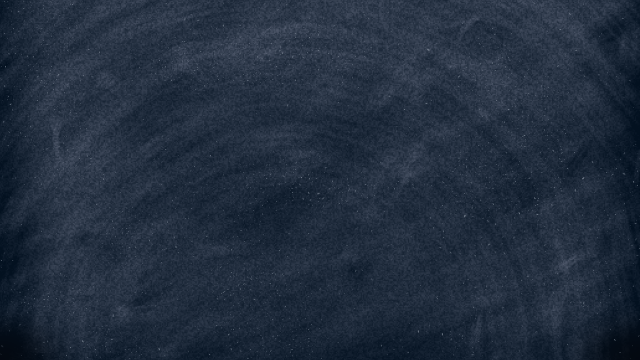
This texture is drawn by a Shadertoy shader. Its source:

```glsl
// A dusty navy chalkboard with wiped arcs, eraser strokes, grain and chalk specks.

const vec3 DEEP_NAVY  = vec3(0.01, 0.065, 0.125);
const vec3 CHALK_HAZE = vec3(0.25, 0.29, 0.36);
const vec3 SPECK_TONE = vec3(0.52, 0.56, 0.61);
const vec3 CORNER_INK = vec3(0.01, 0.025, 0.05);

const float BASE_HAZE     = 0.59;
const float CLOUD_AMOUNT  = 0.42;
const float STREAK_AMOUNT = 0.36;
const float ARC_AMOUNT    = 0.42;
const float GRAIN_AMOUNT  = 0.54;
const float GRAIN_SCALE   = 290.0;
const float EDGE_SHADE    = 0.50;
const int   STROKES       = 64;
const vec2  ARC_CENTRE    = vec2(0.80, 0.02);

float hash(vec2 p) {
    vec3 q = fract(vec3(p.xyx) * 0.1031);
    q += dot(q, q.yzx + 33.33);
    return fract((q.x + q.y) * q.z);
}

float noise(vec2 p) {
    vec2 cell = floor(p), f = fract(p);
    f = f * f * (3.0 - 2.0 * f);
    float low = mix(hash(cell), hash(cell + vec2(1, 0)), f.x);
    float high = mix(hash(cell + vec2(0, 1)), hash(cell + vec2(1, 1)), f.x);
    return mix(low, high, f.y);
}

float fbm(vec2 p) {
    float sum = 0.0, gain = 0.5;
    for (int i = 0; i < 4; i++) {
        sum += gain * noise(p);
        p = p * 2.03 + 7.3;
        gain *= 0.5;
    }
    return sum / 0.9375;
}

vec2 rotate(vec2 p, float angle) {
    float c = cos(angle), s = sin(angle);
    return vec2(c * p.x + s * p.y, c * p.y - s * p.x);
}

// Long concentric sweeps of a wiping arm, strongest at the left and top
float wipedArcs(vec2 p) {
    vec2 d = p - ARC_CENTRE;
    float angle = atan(d.y, d.x + 0.0001);
    float radius = length(d) + 0.03 * noise(p * 4.0);
    float broad = noise(vec2(angle * 3.0, radius * 24.0));
    float fine = noise(vec2(angle * 6.0 + 9.0, radius * 95.0));
    return (0.55 * broad + 0.45 * fine - 0.5) * smoothstep(0.3, 0.65, radius);
}

// Short curved eraser marks with ragged ends; some add dust, some lift it
float eraserStrokes(vec2 p, float aspect) {
    float sum = 0.0;
    for (int i = 0; i < STROKES; i++) {
        float id = float(i) + 1.0;
        vec2 centre = vec2(hash(vec2(id, 1.7)) * aspect, hash(vec2(id, 5.3)));
        float angle = mix(-0.15, 1.05, hash(vec2(id, 9.1)));
        if (hash(vec2(id, 13.9)) > 0.78) angle = 1.5;
        float halfLength = mix(0.03, 0.20, hash(vec2(id, 17.2)));
        float halfWidth = mix(0.008, 0.050, hash(vec2(id, 21.4)));
        vec2 q = rotate(p - centre, angle);
        if (abs(q.x) > halfLength || abs(q.y) > 0.15) continue;
        q.y += 1.1 * q.x * q.x + 0.025 * (noise(p * 16.0 + id) - 0.5);
        float bristles = noise(vec2(q.x * 11.0, q.y * 130.0) + id * 17.0);
        float reach = abs(q.x) / halfLength + 0.35 * bristles;
        float mask = (1.0 - smoothstep(0.25, 1.0, reach))
                   * (1.0 - smoothstep(0.45, 1.0, abs(q.y) / halfWidth));
        float strength = mix(-0.26, 0.42, hash(vec2(id, 25.8)));
        sum += mask * strength * (0.15 + bristles);
    }
    return sum;
}

// Cellular chalk crumbs of mixed size, gathered in loose clusters
float chalkCrumbs(vec2 p, float scale, float size, float share, float pixel) {
    vec2 cell = floor(p * scale);
    vec2 jitter = 0.2 + 0.6 * vec2(hash(cell + 3.1), hash(cell + 47.7));
    vec2 d = p - (cell + jitter) / scale;
    d = rotate(d, 6.28 * hash(cell + 19.3)) * vec2(0.7, 1.3);
    float radius = size * mix(0.3, 1.0, pow(hash(cell + 91.3), 2.0));
    float cluster = smoothstep(0.45, 0.8, noise(p * 6.0 + scale));
    float present = step(hash(cell + 133.7), share * (0.12 + cluster));
    float brightness = mix(0.15, 0.75, pow(hash(cell + 171.9), 2.0));
    return present * brightness * (1.0 - smoothstep(radius - 0.6 * pixel, radius + 0.6 * pixel, length(d)));
}

void mainImage(out vec4 fragColor, in vec2 fragCoord) {
    vec2 p = fragCoord / iResolution.y;
    vec2 uv = fragCoord / iResolution.xy;
    float aspect = iResolution.x / iResolution.y;
    float pixel = 1.0 / iResolution.y;

    // Dust layers: cloudy haze, slanted streaks, arcs and strokes
    vec2 along = rotate(p + 0.03 * noise(p * 5.0), 0.45);
    float haze = BASE_HAZE + 0.22 * (uv.y - 0.5);
    haze += CLOUD_AMOUNT * (fbm(along * vec2(2.6, 4.5) + 4.0) - 0.5);
    haze += STREAK_AMOUNT * (fbm(along * vec2(7.0, 26.0) + 20.0) - 0.5);
    haze += ARC_AMOUNT * wipedArcs(p) + eraserStrokes(p, aspect);
    vec2 bare = (uv - vec2(0.62, 0.45)) * vec2(1.0, 1.3);
    haze -= 0.16 * exp(-9.0 * dot(bare, bare));

    // Darkened sides and foot
    float side = min(uv.x, 1.0 - uv.x);
    float shade = 1.0 - smoothstep(-0.02, 0.10, side);
    shade += 0.45 * (1.0 - smoothstep(0.0, 0.15, uv.y));
    haze -= EDGE_SHADE * shade;

    // Board grain, stronger where dust is thick
    float grain = 0.7 * noise(p * GRAIN_SCALE) + 0.3 * noise(p * GRAIN_SCALE * 0.5 + 31.0) - 0.5;
    haze += GRAIN_AMOUNT * grain * (0.4 + clamp(haze, 0.0, 1.2));

    vec3 colour = mix(DEEP_NAVY, CHALK_HAZE, clamp(haze, 0.0, 1.6));
    float corner = 1.0 - smoothstep(0.0, 0.13, length(vec2(side, uv.y * 0.8)));
    colour = mix(colour, CORNER_INK, 0.8 * corner);
    float crumbs = chalkCrumbs(p, 46.0, 0.0026, 0.30, pixel)
                 + chalkCrumbs(p, 110.0, 0.0015, 0.40, pixel);
    colour = mix(colour, SPECK_TONE, min(crumbs, 0.9));
    fragColor = vec4(colour, 1.0);
}
```
